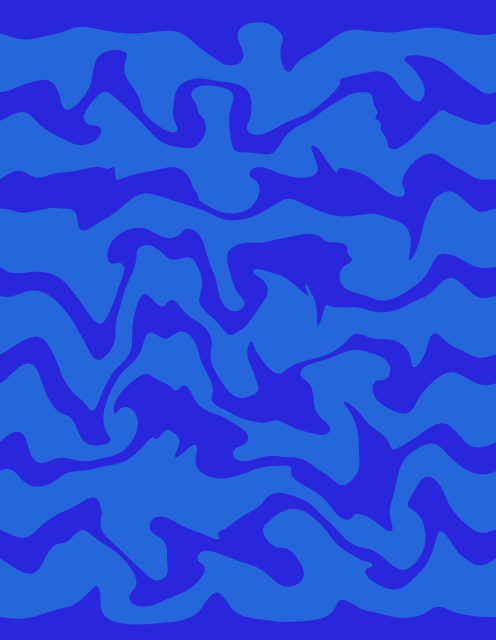
Reproduce this background procedurally as a Shadertoy shader.

```glsl
// Seven horizontal bands of light blue on deep blue, bent into liquid folds.
// Each point is carried along a swirling, area-preserving flow (the curl of
// gradient noise) that dies out at the canvas borders, so bands never break.

const vec3 DEEP_BLUE  = vec3(0.16, 0.15, 0.86);
const vec3 LIGHT_BLUE = vec3(0.15, 0.40, 0.86);

const float FIRST_BAND   = 0.098;  // centre of the top band, below the top edge
const float BAND_SPACING = 0.1367;
const float LAST_INDEX   = 6.0;
const float SWIRL_SCALE  = 6.5;    // noise cells per canvas height
const float SWIRL_REACH  = 0.082;  // total drift, in canvas heights
const int   FLOW_STEPS   = 10;

vec2 randomDirection(vec2 cell) {
    vec3 h = fract(cell.xyx * vec3(0.1031, 0.1030, 0.0973));
    h += dot(h, h.yzx + 33.33);
    float angle = 6.28319 * fract((h.x + h.y) * h.z);
    return vec2(cos(angle), sin(angle));
}

float cornerValue(vec2 cell, vec2 local, vec2 corner) {
    return dot(randomDirection(cell + corner), local - corner);
}

float gradientNoise(vec2 p) {
    vec2 cell = floor(p);
    vec2 f = p - cell;
    vec2 u = f * f * f * (f * (f * 6.0 - 15.0) + 10.0);
    float low  = mix(cornerValue(cell, f, vec2(0, 0)), cornerValue(cell, f, vec2(1, 0)), u.x);
    float high = mix(cornerValue(cell, f, vec2(0, 1)), cornerValue(cell, f, vec2(1, 1)), u.x);
    return mix(low, high, u.y);
}

// 0 on the canvas border, 1 in the interior
float borderFade(vec2 p, float aspect) {
    float side = smoothstep(0.0, 0.20, min(p.x, aspect - p.x));
    float ends = smoothstep(0.0, 0.12, min(p.y, 1.0 - p.y));
    return side * ends;
}

float streamFunction(vec2 p, float aspect) {
    vec2 q = p * SWIRL_SCALE + vec2(17.3, 41.6);
    float swirl = gradientNoise(q) + 0.10 * gradientNoise(q * 2.2 + 9.7);
    return borderFade(p, aspect) * swirl / SWIRL_SCALE;
}

// Curl of the stream function by central differences
vec2 flowVelocity(vec2 p, float aspect) {
    vec2 e = vec2(0.002, 0.0);
    float dx = streamFunction(p + e.xy, aspect) - streamFunction(p - e.xy, aspect);
    float dy = streamFunction(p + e.yx, aspect) - streamFunction(p - e.yx, aspect);
    return vec2(dy, -dx) / (2.0 * e.x);
}

vec2 followFlow(vec2 p, float aspect, float reach) {
    float stepSize = reach / float(FLOW_STEPS);
    for (int i = 0; i < FLOW_STEPS; i++) {
        p += stepSize * flowVelocity(p, aspect);
    }
    return p;
}

// Distance to the nearest band centre, in band spacings
float bandDistance(float y) {
    float v = (1.0 - y - FIRST_BAND) / BAND_SPACING;
    return abs(v - clamp(floor(v + 0.5), 0.0, LAST_INDEX));
}

void mainImage(out vec4 fragColor, in vec2 fragCoord) {
    float aspect = iResolution.x / iResolution.y;
    vec2 p = fragCoord / iResolution.y;
    vec2 carried = followFlow(p, aspect, SWIRL_REACH);

    // Bands are a little wider near the sides
    float sideFade = smoothstep(0.0, 0.2, min(p.x, aspect - p.x));
    float halfWidth = mix(0.335, 0.293, sideFade);
    float inside = halfWidth - bandDistance(carried.y);

    // Edge smoothed over about one pixel
    float pixel = max(length(vec2(dFdx(inside), dFdy(inside))), 1e-5);
    float light = clamp(inside / pixel + 0.5, 0.0, 1.0);
    fragColor = vec4(mix(DEEP_BLUE, LIGHT_BLUE, light), 1.0);
}
```
